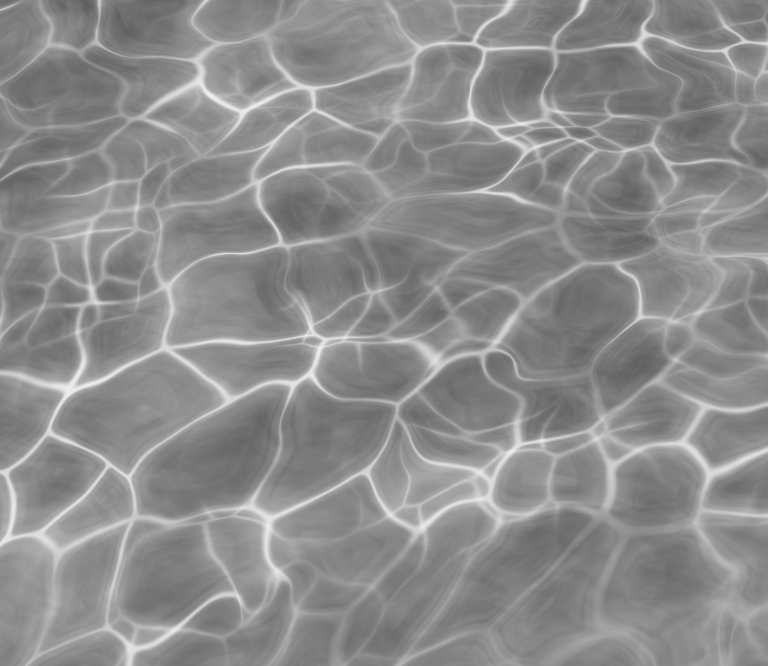
A WebGL 1 fragment shader for this texture:

```glsl
precision highp float;
// Grey water surface seen at a slant, crossed by a web of bright caustic lines.
uniform vec2 u_resolution;

vec2 hash2(vec2 p) {
  vec3 a = fract(p.xyx * vec3(0.1031, 0.103, 0.0973));
  a += dot(a, a.yzx + 33.33);
  return fract((a.xx + a.yz) * a.zy);
}

float noise(vec2 p) {
  vec2 i = floor(p), f = fract(p);
  f = f * f * f * (f * (f * 6.0 - 15.0) + 10.0);
  float low = mix(hash2(i).x, hash2(i + vec2(1, 0)).x, f.x);
  float high = mix(hash2(i + vec2(0, 1)).x, hash2(i + vec2(1, 1)).x, f.x);
  return mix(low, high, f.y);
}

float fbm(vec2 p) {
  float sum = 0.0, amp = 0.5;
  for (int i = 0; i < 4; i++) {
    sum += amp * noise(p);
    p = mat2(1.6, 1.2, -1.2, 1.6) * p + 7.3;
    amp *= 0.5;
  }
  return sum / 0.9375;
}

vec2 sway(vec2 p) {
  return vec2(noise(p), noise(p + vec2(41.7, 13.2))) - 0.5;
}

// Bends straight cell borders into wavy ones.
vec2 bend(vec2 q) {
  return q + 0.65 * sway(q * 1.1) + 0.17 * sway(mat2(0.8, 0.6, -0.6, 0.8) * q * 2.3 + 9.0);
}

float smoothMin(float a, float b, float k) {
  float h = max(k - abs(a - b), 0.0) / k;
  return min(a, b) - h * h * k * 0.25;
}

// Distance to the nearest cell border (x) and a random value per cell (y).
vec2 cellWeb(vec2 p) {
  vec2 base = floor(p), f = fract(p);
  vec2 nearCell = vec2(0.0), nearPoint = vec2(0.0);
  float best = 9.0;
  for (int j = -1; j <= 1; j++)
  for (int i = -1; i <= 1; i++) {
    vec2 cell = vec2(float(i), float(j));
    vec2 r = cell + 0.1 + 0.8 * hash2(base + cell) - f;
    float d = dot(r, r);
    if (d < best) { best = d; nearCell = cell; nearPoint = r; }
  }
  float edge = 1.0;
  for (int j = -2; j <= 2; j++)
  for (int i = -2; i <= 2; i++) {
    vec2 cell = nearCell + vec2(float(i), float(j));
    vec2 r = cell + 0.1 + 0.8 * hash2(base + cell) - f;
    vec2 gap = r - nearPoint;
    if (dot(gap, gap) > 0.0001)
      edge = smoothMin(edge, dot(0.5 * (nearPoint + r), normalize(gap)), 0.06);
  }
  return vec2(max(edge, 0.0), hash2(base + nearCell + 5.0).y);
}

// Thin bright core of a caustic line.
float core(float d, float width) {
  float x = d / width;
  return 0.75 * exp(-x * x) + 0.25 / (1.0 + x * x);
}

void main() {
  vec2 p = gl_FragCoord.xy / u_resolution.y;
  float far = p.y;

  // Perspective: cells shrink and flatten towards the top.
  vec2 q = vec2((p.x - 0.58) * (1.0 + 0.3 * far), far * (1.0 + 0.6 * far));
  q.y -= (0.38 - 0.25 * far) * q.x;
  q = q * 5.8 + vec2(23.0, 31.0);

  // Local stretch of the bending keeps the line width even.
  vec2 w = bend(q);
  vec2 dx = (bend(q + vec2(0.02, 0.0)) - w) / 0.02;
  vec2 dy = (bend(q + vec2(0.0, 0.02)) - w) / 0.02;
  float stretch = clamp(sqrt(abs(dx.x * dy.y - dx.y * dy.x)), 0.35, 1.3);

  vec2 web = cellWeb(w);
  vec2 fine = cellWeb(w * 1.35 + 0.4 * sway(q * 1.5 + 60.0) + 17.0);
  float haze = smoothstep(0.5, 1.1, p.x) * smoothstep(0.75, 0.15, far);

  // Soft shading and faint ripples that follow the cell borders.
  float grey = 0.478 + 0.27 * (fbm(q * 0.95 + 3.0) - 0.5);
  grey += 0.11 * (fbm(w * vec2(1.6, 2.8) + 50.0) - 0.5);
  grey += 0.04 * (noise(vec2(web.x * 26.0, 3.0 * noise(w * 1.5) + 4.0)) - 0.5);
  vec2 slant = mat2(0.8, 0.6, -0.6, 0.8) * w;
  grey += 0.055 * (fbm(slant * vec2(2.5, 14.0)) - 0.5);

  // Glow beside the lines, wider in some cells than in others.
  float power = smoothstep(0.25, 0.85, noise(q * 0.95 + 70.0));
  float finePower = smoothstep(0.35, 0.85, noise(q * 0.8 + 90.0));
  float hot = smoothstep(0.55, 0.9, noise(q * 1.4 + 130.0));
  grey += (0.075 + 0.07 * power) * exp(-web.x / (stretch * mix(0.05, 0.15, web.y)));
  grey += (0.035 + 0.06 * finePower) * exp(-fine.x / (stretch * mix(0.07, 0.16, fine.y)));

  // Sharp lines, softer in the hazy lower right.
  float width = mix(0.015, 0.027, noise(q * 1.9 + 20.0));
  width *= stretch * (1.0 + 0.35 * far + 0.9 * haze + 0.3 * hot);
  float line = core(web.x, width) * (0.06 + 0.22 * power + 0.18 * hot);
  line += core(fine.x, width * 1.4) * 0.12 * finePower;
  grey += line * (1.0 - 0.45 * haze) + 0.015 * haze;

  // Fine grain and a soft shoulder for the highlights.
  grey += 0.012 * (noise(p * 330.0) - 0.5);
  float over = max(grey - 0.72, 0.0);
  grey = min(grey, 0.72) + 0.25 * (1.0 - exp(-over / 0.25));
  gl_FragColor = vec4(vec3(clamp(grey, 0.34, 0.97)), 1.0);
}
```
